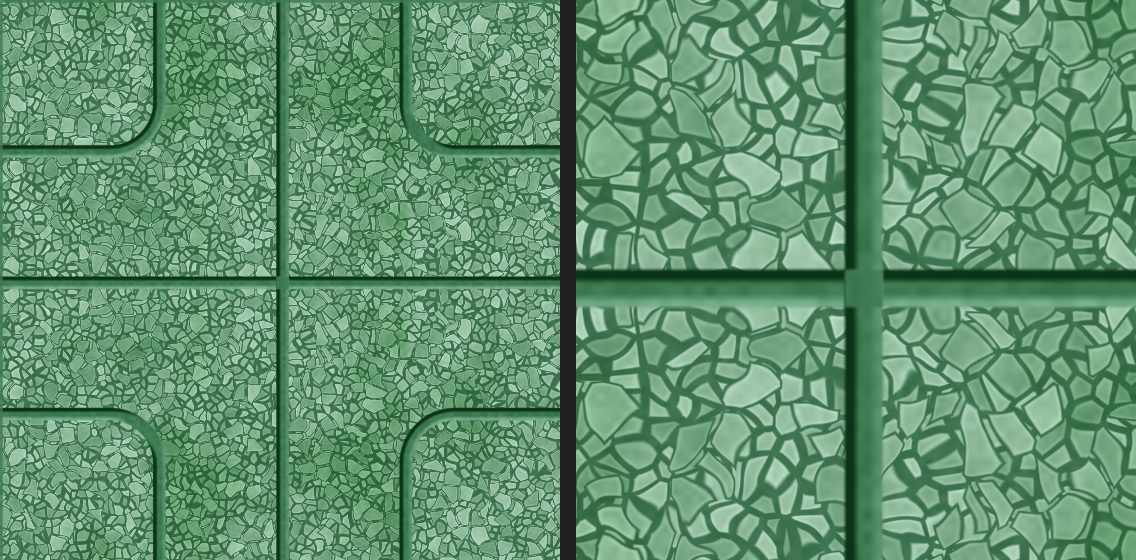
Left: the whole. Right: its middle third, enlarged.
This texture is drawn by a three.js fragment shader. Its source:

```glsl
varying vec2 vUv;

const vec2 CENTER = vec2(0.5046, 0.4950);       // crossing of the straight grooves
const vec2 ARM_HALF = vec2(0.2200, 0.2345);     // half widths of the plus-shaped band
const float CORNER_RADIUS = 0.088;
const float GROOVE_HALF = 0.0112;
const float SOFT = 0.0016;
const float RIM_WIDTH = 0.005;
const float FINE_CELLS = 64.0;
const float COARSE_CELLS = 40.0;
const float COARSE_SHARE = 0.45;

const vec3 PASTE = vec3(0.23, 0.43, 0.30);
const vec3 STONE_DARK = vec3(0.37, 0.57, 0.43);
const vec3 STONE_PALE = vec3(0.65, 0.79, 0.69);
const vec3 STAIN = vec3(0.80, 0.93, 0.79);
const vec3 GROOVE_SHADOW = vec3(0.04, 0.20, 0.09);
const vec3 GROOVE_FLOOR = vec3(0.24, 0.48, 0.32);
const vec3 GROOVE_LIT = vec3(0.48, 0.69, 0.56);

float hash(vec2 p) {
  return fract(sin(dot(p, vec2(127.1, 311.7))) * 43758.5453);
}

vec2 hash2(vec2 p) {
  return vec2(hash(p), hash(p + 57.3));
}

// Value noise that wraps across the canvas
float noise(vec2 uv, float cells) {
  vec2 p = uv * cells;
  vec2 i = floor(p);
  vec2 f = fract(p);
  f = f * f * (3.0 - 2.0 * f);
  float low = mix(hash(mod(i, cells)), hash(mod(i + vec2(1.0, 0.0), cells)), f.x);
  float high = mix(hash(mod(i + vec2(0.0, 1.0), cells)), hash(mod(i + 1.0, cells)), f.x);
  return mix(low, high, f.y);
}

// Voronoi chips: x = distance to the border, y = random id, zw = offset from the seed
vec4 chips(vec2 uv, float cells) {
  vec2 p = uv * cells;
  vec2 base = floor(p);
  vec2 f = p - base;
  vec2 nearCell = vec2(0.0);
  vec2 nearSeed = vec2(0.0);
  float nearest = 8.0;
  for (int y = -1; y <= 1; y++) {
    for (int x = -1; x <= 1; x++) {
      vec2 cell = vec2(float(x), float(y));
      vec2 seed = cell + hash2(mod(base + cell, cells)) - f;
      float dist = dot(seed, seed);
      if (dist < nearest) {
        nearest = dist;
        nearCell = cell;
        nearSeed = seed;
      }
    }
  }
  float border = 8.0;
  for (int y = -2; y <= 2; y++) {
    for (int x = -2; x <= 2; x++) {
      vec2 cell = nearCell + vec2(float(x), float(y));
      vec2 seed = cell + hash2(mod(base + cell, cells)) - f;
      vec2 across = seed - nearSeed;
      if (dot(across, across) > 0.0001) {
        border = min(border, dot(0.5 * (seed + nearSeed), normalize(across)));
      }
    }
  }
  float id = hash(mod(base + nearCell, cells) + 19.7);
  return vec4(border / cells, id, -nearSeed);
}

// Chip face with a tilt and a pale worn rim
vec3 chipColor(vec4 chip, float gap) {
  float tone = fract(chip.y * 7.31);
  float tilt = dot(chip.zw, hash2(vec2(chip.y, 3.1)) - 0.5);
  float rim = 1.0 - smoothstep(0.0, 0.0022, abs(chip.x - gap - 0.0018));
  float shade = 0.12 + 0.72 * tone + 0.5 * tilt + 0.22 * rim;
  return mix(STONE_DARK, STONE_PALE, clamp(shade, 0.0, 1.15));
}

vec3 terrazzo(vec2 uv) {
  vec2 warp = vec2(noise(uv, 50.0), noise(uv + 0.37, 50.0)) - 0.5;
  vec2 p = uv + 0.012 * warp;

  vec4 fine = chips(p, FINE_CELLS);
  float fineGap = mix(0.0002, 0.0026, fract(fine.y * 13.7));
  float fineMask = smoothstep(fineGap, fineGap + SOFT, fine.x);
  vec3 color = mix(PASTE, chipColor(fine, fineGap), fineMask);

  // Larger chips lie over the fine ones
  vec4 coarse = chips(p + 0.213, COARSE_CELLS);
  float keep = step(1.0 - COARSE_SHARE, coarse.y);
  float gap = mix(0.0012, 0.0030, fract(coarse.y * 13.7));
  color = mix(color, PASTE, keep * smoothstep(gap - 0.0016, gap, coarse.x));
  color = mix(color, chipColor(coarse, gap), keep * smoothstep(gap, gap + SOFT, coarse.x));

  // Broad stains and fine grain
  float stain = 0.65 * noise(uv, 6.0) + 0.35 * noise(uv, 17.0);
  color *= mix(vec3(1.04), STAIN, smoothstep(0.4, 0.85, stain));
  return color + 0.06 * (noise(uv, 230.0) - 0.5);
}

// Groove lit from the upper left; d is the signed distance along the normal
vec4 groove(float d, vec2 normal, float grain) {
  float side = -d / GROOVE_HALF * clamp(normal.x - normal.y, -1.0, 1.0);
  float lit = smoothstep(0.2, 0.85, -side) * mix(0.45, 0.9, abs(normal.y));
  vec3 color = mix(GROOVE_FLOOR, GROOVE_LIT, lit) + grain;
  color = mix(color, GROOVE_SHADOW, smoothstep(0.15, 0.65, side));
  return vec4(color, 1.0 - smoothstep(GROOVE_HALF - SOFT, GROOVE_HALF + SOFT, abs(d)));
}

void main() {
  // Chips mirror across the horizontal midline
  vec3 color = terrazzo(vec2(vUv.x, abs(vUv.y - 0.5)));
  float grain = 0.07 * (noise(vUv, 150.0) - 0.5);

  // Rounded corner panels
  vec2 p = vUv - CENTER;
  vec2 k = CORNER_RADIUS - (abs(p) - ARM_HALF);
  float panel = length(max(k, 0.0)) + min(max(k.x, k.y), 0.0) - CORNER_RADIUS;
  vec2 axis = k.x > k.y ? vec2(1.0, 0.0) : vec2(0.0, 1.0);
  vec2 outward = min(k.x, k.y) > 0.0 ? normalize(k) : axis;
  vec4 curve = groove(panel, -outward * sign(p), grain);
  color = mix(color, curve.rgb, curve.a);

  // Straight grooves and their open crossing
  vec4 across = groove(p.y, vec2(0.0, 1.0), grain);
  vec4 upright = groove(p.x, vec2(1.0, 0.0), grain);
  color = mix(color, across.rgb, across.a);
  color = mix(color, upright.rgb, upright.a);
  color = mix(color, GROOVE_FLOOR + grain, across.a * upright.a);

  // Thin joint on the left and top edges
  float joint = 1.0 - smoothstep(RIM_WIDTH - SOFT, RIM_WIDTH + SOFT, min(vUv.x, 1.0 - vUv.y));
  color = mix(color, GROOVE_FLOOR, 0.8 * joint);
  gl_FragColor = vec4(color, 1.0);
}
```
